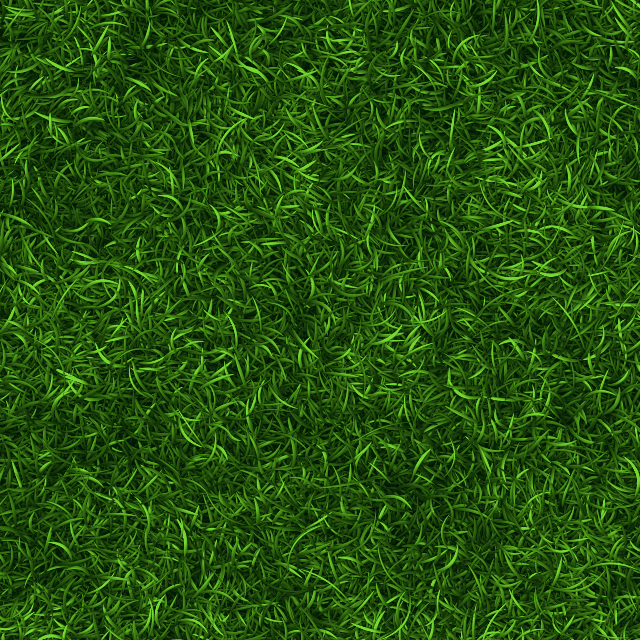
A WebGL 2 fragment shader for this texture:

```glsl
#version 300 es
precision highp float;
precision highp int;
// Dense lawn seen from above: layered, curved, tapering grass blades.

uniform vec2 u_resolution;
out vec4 fragColor;

const int LAYERS = 28;
const float SOIL_TONE = 0.13;

// Four random values in 0..1 from integer coordinates.
vec4 hash4(ivec4 seed) {
    uvec4 v = uvec4(seed) * 1664525u + 1013904223u;
    v += v.yzxy * v.wxyz;
    v ^= v >> 16u;
    v += v.yzxy * v.wxyz;
    return vec4(v >> 8u) / 16777216.0;
}

float valueNoise(vec2 p) {
    ivec2 i = ivec2(floor(p));
    vec2 f = smoothstep(0.0, 1.0, fract(p));
    float a = hash4(ivec4(i, 71, 5)).x;
    float b = hash4(ivec4(i + ivec2(1, 0), 71, 5)).x;
    float c = hash4(ivec4(i + ivec2(0, 1), 71, 5)).x;
    float d = hash4(ivec4(i + ivec2(1, 1), 71, 5)).x;
    return mix(mix(a, b, f.x), mix(c, d, f.x), f.y);
}

// Slowly turning direction in which neighbouring blades lean.
float leanAngle(vec2 p) {
    return 1.2 + 0.9 * sin(11.0 * p.x + 2.0 * sin(9.0 * p.y))
               + 0.7 * sin(17.0 * p.y - 8.0 * p.x);
}

// Green ramp from deep shade to sunlit tip.
vec3 grassColor(float tone) {
    return vec3(0.6 * tone - 0.05, tone, 0.015 + 0.25 * tone * tone);
}

// Lays the blade of one cell, with its soft shadow, over the tone beneath.
float layBlade(float under, vec2 uv, ivec2 cell, int layer, float size,
               float width, float depth, float density, float pixel) {
    vec4 r = hash4(ivec4(cell, layer, 17));
    vec4 s = fract(r * 61.0);
    if (s.x > density) return under;

    vec2 root = (vec2(cell) + r.xy) * size;
    float angle = leanAngle(root) + (r.z - 0.5) * 3.6;
    vec2 dir = vec2(cos(angle), sin(angle));
    vec2 offset = uv - root;
    float reach = size * mix(0.42, 0.85, r.w);
    float t = dot(offset, dir) / reach;
    if (abs(t) >= 1.0) return under;

    // Signed distance to the bent midline
    float bend = (s.y - 0.5) * 0.95;
    float side = dot(offset, vec2(-dir.y, dir.x)) - bend * reach * (t * t - 0.4);
    side /= sqrt(1.0 + 4.0 * bend * bend * t * t);

    // Taper: narrow root, full middle, pointed tip
    float taper = min(1.0, 1.15 * sqrt(1.0 - t)) * smoothstep(-1.0, -0.6, t);
    float halfWidth = width * mix(0.65, 1.25, s.z) * taper;
    float dist = abs(side);
    if (dist > 3.0 * halfWidth + pixel) return under;

    float shadow = 1.0 - smoothstep(0.6 * halfWidth, 3.0 * halfWidth + 0.0001, dist);
    under *= 1.0 - 0.27 * shadow;

    // Light rises with height, along the blade and across its fold
    float across = clamp(side / max(halfWidth, 0.0001), -1.0, 1.0);
    float glint = 0.34 * pow(s.w, 5.0) * depth * depth;
    float tone = mix(0.15, 0.50, depth) * mix(0.68, 1.3, s.w) + glint;
    tone *= mix(0.48, 1.12, smoothstep(-1.0, 0.4, t));
    tone *= 0.96 + 0.2 * across;

    float cover = smoothstep(-0.6 * pixel, 0.6 * pixel, halfWidth - dist);
    cover *= min(1.0, 2.0 * halfWidth / pixel);
    return mix(under, tone, cover);
}

// Lays all blades of one layer that can touch this point.
float layLayer(float under, vec2 uv, int layer, float size, float width,
               float depth, float density, float pixel) {
    ivec2 home = ivec2(floor(uv / size));
    for (int y = -1; y <= 1; y++) {
        for (int x = -1; x <= 1; x++) {
            under = layBlade(under, uv, home + ivec2(x, y), layer, size,
                             width, depth, density, pixel);
        }
    }
    return under;
}

void main() {
    float pixel = 1.0 / u_resolution.y;
    vec2 uv = gl_FragCoord.xy * pixel;

    // Mossy ground between the blades
    float tone = SOIL_TONE * mix(0.8, 1.5, valueNoise(uv * 170.0));

    // Short dark blades below, longer bright ones above
    for (int i = 0; i < LAYERS; i++) {
        float depth = float(i + 1) / float(LAYERS);
        float size = mix(0.027, 0.042, depth);
        tone = layLayer(tone, uv, i, size, 0.0021, depth, 1.0, pixel);
    }

    // Sparse long strands on top
    tone = layLayer(tone, uv, LAYERS, 0.07, 0.0015, 1.0, 0.45, pixel);

    // Broad tufts and hollows
    float tuft = 0.6 * valueNoise(uv * 9.0) + 0.4 * valueNoise(uv * 23.0 + 4.0);
    tone *= mix(0.78, 1.26, tuft);

    fragColor = vec4(grassColor(clamp(tone, 0.09, 0.85)), 1.0);
}
```
